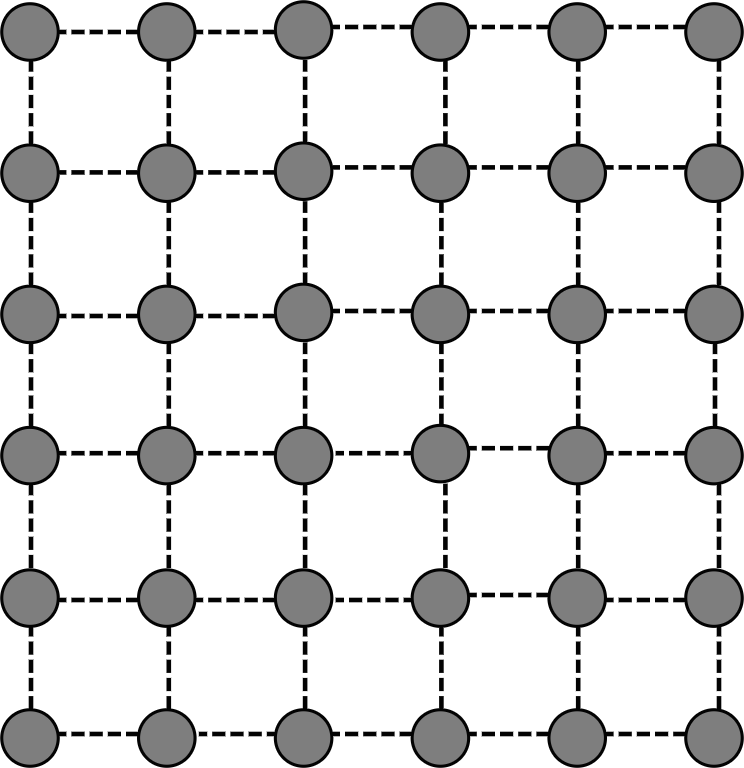
Give the GLSL for this pattern, as a WebGL 1 fragment shader.

```glsl
precision highp float;

uniform vec2 u_resolution;

// Lengths are in units of 1/768 of the canvas height
#define UNITS 768.0
#define MARGIN vec2(30.0, 32.0)
#define PITCH vec2(136.8, 141.2)
#define LAST 5.0
#define RADIUS 29.8
#define OUTLINE 3.1
#define LINE_WIDTH 4.6
#define DASH 13.2
#define PERIOD 18.2
#define LINK_INSET 28.0
#define INK vec3(0.01)
#define FILL vec3(0.495)

// 1.0 when two whole numbers agree
float same(float a, float b) {
  return 1.0 - step(0.5, abs(a - b));
}

// Column where the horizontal links of a row change height
float kneeColumn(float row) {
  return 2.0 + same(row, 3.0) + same(row, 4.0);
}

// Displacement of a horizontal link: x along it, y downwards
vec2 rowDrift(vec2 id) {
  float knee = kneeColumn(id.y);
  float upper = step(id.y, 2.5) * step(knee - 0.5, id.x);
  float dip = same(knee, 3.0) * same(id.x, knee);
  float sway = 0.8 * id.y * (1.0 - 2.0 * mod(id.y, 2.0));
  float slip = 4.0 * step(2.5, id.y) * same(id.x, knee - 1.0);
  return vec2(slip, sway - 5.0 * (upper + dip));
}

// Sideways displacement of a vertical link
float columnDrift(vec2 id) {
  float loose = mod(id.x, 2.0) * step(mod(id.y, 3.0), 0.5 * id.x - 1.01);
  return 1.0 + same(id.x, 1.0) + 0.5 * same(id.x, 2.0) + 4.0 * loose;
}

// Nodes at a knee sit a little high, one row sits a little low
float nodeDrift(vec2 id) {
  float knee = same(id.x, kneeColumn(id.y)) * step(id.y, 3.5);
  return 1.3 * same(id.y, 4.0) - 2.0 * knee;
}

// Distance to a dashed link; q.x runs along it from node to node
float dashedLink(vec2 q, float span, float phase) {
  float t = mod(q.x - phase + 0.5 * (PERIOD - DASH), PERIOD);
  float dash = abs(t - 0.5 * PERIOD) - 0.5 * DASH;
  float ends = abs(q.x - 0.5 * span) - (0.5 * span - LINK_INSET);
  return max(max(dash, ends), abs(q.y) - 0.5 * LINE_WIDTH);
}

float coverage(float d, float pixel) {
  return clamp(0.5 - d / pixel, 0.0, 1.0);
}

void main() {
  float pixel = UNITS / u_resolution.y;
  vec2 p = gl_FragCoord.xy * pixel;
  p.y = UNITS - p.y;
  p -= MARGIN;

  vec2 grid = p / PITCH;
  vec2 nearest = clamp(floor(grid + 0.5), 0.0, LAST);
  vec2 cell = clamp(floor(grid), 0.0, LAST - 1.0);

  // Horizontal and vertical links
  vec2 rowId = vec2(cell.x, nearest.y);
  vec2 across = p - rowId * PITCH - rowDrift(rowId);
  vec2 colId = vec2(nearest.x, cell.y);
  vec2 down = p - colId * PITCH;
  down.x -= columnDrift(colId);
  float links = min(dashedLink(across, PITCH.x, 23.2),
                    dashedLink(down.yx, PITCH.y, 26.5));

  // Outlined discs
  vec2 centre = nearest * PITCH + vec2(0.0, nodeDrift(nearest));
  float disc = length(p - centre) - RADIUS;

  vec3 color = mix(vec3(1.0), INK, coverage(min(links, disc), pixel));
  color = mix(color, FILL, coverage(disc + OUTLINE, pixel));
  gl_FragColor = vec4(color, 1.0);
}
```
